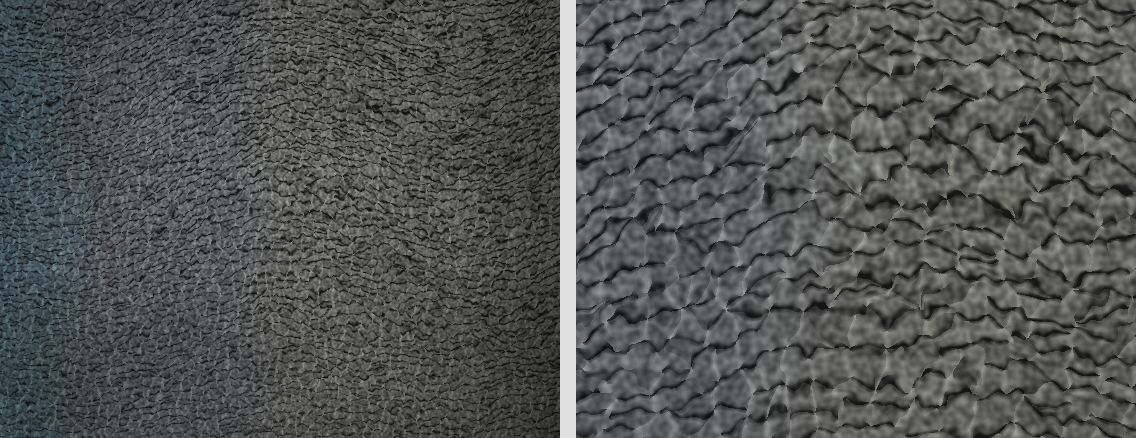
Left: the whole. Right: its middle third, enlarged.
Give the GLSL for this texture, as a Shadertoy shader.

```glsl
// Dark grained leather: warped Voronoi cells form the pebbles, their borders
// are shaded by direction (dark creases, pale upright seams), and stretched
// gradient noise adds long wrinkles under a soft, tinted light.

const vec2  PEBBLE_FREQ   = vec2(44.0, 62.0);  // cells per canvas height
const vec2  WRINKLE_FREQ  = vec2(9.0, 31.0);
const float PORE_FREQ     = 170.0;
const float CREASE_DEPTH  = 0.62;
const float WRINKLE_DEPTH = 0.38;
const float SEAM_SHINE    = 0.40;
const float RELIEF        = 0.20;
const float PORE_CONTRAST = 0.50;
const vec2  LIGHT_DIR     = vec2(-0.35, 0.94);
const float SHADE_LEVEL   = 0.225;
const float GLOW_LEVEL    = 0.150;
const vec2  GLOW_CENTER   = vec2(0.56, 0.64);
const vec3  BLUE_TINT     = vec3(0.82, 1.03, 1.12);
const vec3  VIOLET_TINT   = vec3(0.97, 0.99, 1.06);
const vec3  OLIVE_TINT    = vec3(1.00, 1.01, 0.95);

vec2 hash2(vec2 p) {
    vec3 a = fract(p.xyx * vec3(0.1031, 0.1030, 0.0973));
    a += dot(a, a.yzx + 33.33);
    return fract((a.xx + a.yz) * a.zy);
}

float gradientNoise(vec2 p) {
    vec2 i = floor(p), f = fract(p);
    vec2 u = f * f * f * (f * (f * 6.0 - 15.0) + 10.0);
    vec4 corner;
    for (int k = 0; k < 4; k++) {
        vec2 o = vec2(k & 1, k >> 1);
        float angle = 6.2832 * hash2(i + o).x;
        corner[k] = dot(vec2(cos(angle), sin(angle)), f - o);
    }
    vec2 rows = mix(corner.xz, corner.yw, u.x);
    return mix(rows.x, rows.y, u.y);
}

// Returns distance to the nearest cell border, its outward normal, and a cell id.
vec4 pebbles(vec2 p) {
    vec2 cell = floor(p), f = fract(p), nearest = vec2(0.0), home = vec2(0.0);
    float best = 9.0;
    for (int y = -1; y <= 1; y++)
    for (int x = -1; x <= 1; x++) {
        vec2 o = vec2(x, y);
        vec2 r = o + hash2(cell + o) - f;
        if (dot(r, r) < best) { best = dot(r, r); nearest = r; home = o; }
    }
    float border = 9.0;
    vec2 normal = vec2(0.0, 1.0);
    for (int y = -2; y <= 2; y++)
    for (int x = -2; x <= 2; x++) {
        vec2 o = home + vec2(x, y);
        vec2 r = o + hash2(cell + o) - f;
        vec2 across = r - nearest;
        if (dot(across, across) < 1e-5) continue;
        vec2 n = normalize(across);
        float d = dot(0.5 * (r + nearest), n);
        if (d < border) { border = d; normal = n; }
    }
    return vec4(border, normal, hash2(cell + home + 71.0).x);
}

// Bends the grain: rising at left, dipping at right, rising again at the edge.
vec2 grainSpace(vec2 p, vec2 uv) {
    float sweep = 0.12 * p.x + 0.052 * sin(6.8 * (p.x - 0.38));
    p.y -= sweep * (0.35 + 0.65 * smoothstep(0.1, 0.8, uv.y));
    vec2 wobble = vec2(gradientNoise(p * 9.0), gradientNoise(p * 9.0 + 40.0));
    vec2 jitter = vec2(gradientNoise(p * 70.0), gradientNoise(p * 70.0 + 90.0));
    return p + 0.022 * wobble + 0.008 * jitter;
}

void mainImage(out vec4 fragColor, in vec2 fragCoord) {
    vec2 uv = fragCoord / iResolution.xy;
    vec2 p = fragCoord / iResolution.y;
    vec2 q = grainSpace(p, uv);

    // Creasing is strongest at the upper right, seams at the lower left
    float patchy = gradientNoise(p * 5.0 + 13.0);
    float creased = smoothstep(-0.1, 1.3, 0.55 * uv.x + 0.65 * uv.y + 0.35 * patchy);

    // Pebble borders and relief
    vec4 pebble = pebbles(q * PEBBLE_FREQ);
    float groove = 1.0 - smoothstep(0.02, 0.24, pebble.x);
    float slope = 1.0 - smoothstep(0.05, 0.45, pebble.x);
    float upright = smoothstep(0.55, 0.95, abs(pebble.y));
    float detail = 1.06 + 0.16 * (pebble.w - 0.5);
    detail += RELIEF * slope * dot(pebble.yz, LIGHT_DIR);
    detail -= CREASE_DEPTH * groove * (1.0 - upright) * mix(0.55, 1.1, creased);
    detail += SEAM_SHINE * groove * upright * mix(1.0, 0.2, creased);

    // Long wrinkles running with the grain
    float ridge = abs(gradientNoise(q * WRINKLE_FREQ));
    float wrinkle = 1.0 - smoothstep(0.0, 0.11, ridge);
    detail -= WRINKLE_DEPTH * wrinkle * creased;

    // Fine pores
    float pores = gradientNoise(p * PORE_FREQ)
                + 0.6 * gradientNoise(p * PORE_FREQ * 0.55 + 17.0);
    detail += PORE_CONTRAST * pores;

    // Broad light and colour drift
    vec2 fromGlow = (uv - GLOW_CENTER) * vec2(1.75, 1.6);
    float light = SHADE_LEVEL + GLOW_LEVEL * exp(-dot(fromGlow, fromGlow));
    light *= 1.0 + 0.16 * gradientNoise(p * 3.5 + 5.0);
    light *= 1.0 - 0.28 * smoothstep(0.75, 1.05, uv.x) * (1.0 - 0.5 * uv.y);
    float drift = uv.x + 0.06 * patchy;
    vec3 tint = mix(BLUE_TINT, VIOLET_TINT, smoothstep(0.0, 0.24, drift));
    tint = mix(tint, OLIVE_TINT, smoothstep(0.25, 0.62, drift));

    fragColor = vec4(tint * light * max(detail, 0.22), 1.0);
}
```
